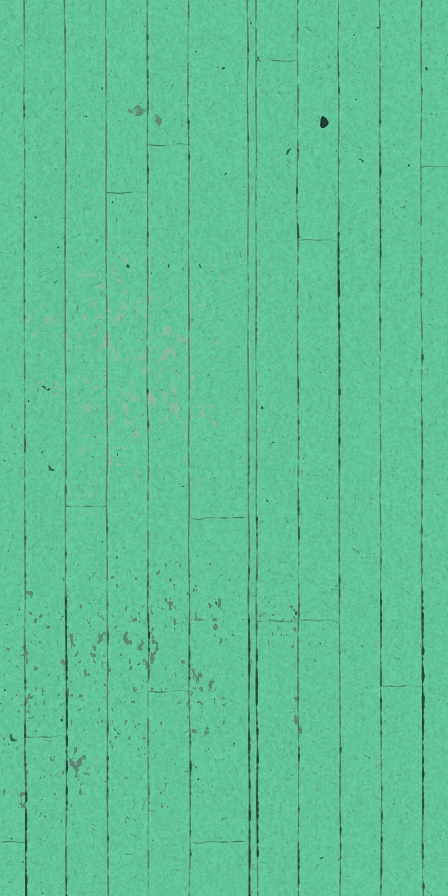
Write a Shadertoy shader that draws this texture.

```glsl
// Weathered green painted boards: two runs of five narrow planks with a wider
// plank and a thin strip between them. Seams and butt joints are distance lines
// broken up by noise; chipped paint is thresholded fbm inside soft worn zones.

const vec3 PAINT     = vec3(0.380, 0.772, 0.598);
const vec3 SEAM_GREY = vec3(0.340, 0.490, 0.420);
const vec3 CRACK     = vec3(0.130, 0.230, 0.190);
const vec3 PALE_CHIP = vec3(0.570, 0.720, 0.650);
const vec3 BARE_WOOD = vec3(0.370, 0.490, 0.435);
const vec3 DUST      = vec3(0.360, 0.600, 0.490);

const int SEAMS = 11;

// Heights of the butt joints on each plank, -1 where there is none
const vec2 JOINTS[12] = vec2[12](
    vec2(0.12, -1.0), vec2(0.356, -1.0), vec2(0.87, -1.0), vec2(1.57, -1.0),
    vec2(1.677, 0.457), vec2(0.843, 0.12), vec2(-1.0), vec2(1.865, 0.614),
    vec2(1.463, 0.614), vec2(-1.0), vec2(0.469, -1.0), vec2(1.628, -1.0));

float hash(vec2 p) {
    vec3 q = fract(p.xyx * 0.1031);
    q += dot(q, q.yzx + 33.33);
    return fract((q.x + q.y) * q.z);
}

float noise(vec2 p) {
    vec2 i = floor(p), f = fract(p);
    f = f * f * (3.0 - 2.0 * f);
    return mix(mix(hash(i), hash(i + vec2(1, 0)), f.x),
               mix(hash(i + vec2(0, 1)), hash(i + vec2(1, 1)), f.x), f.y);
}

float fbm(vec2 p) {
    float sum = 0.0, amp = 0.54;
    for (int i = 0; i < 3; i++) {
        sum += amp * noise(p);
        p = p * 2.1 + 17.3;
        amp *= 0.5;
    }
    return sum;
}

// Soft elliptical zone
float zone(vec2 p, vec2 centre, vec2 radius) {
    vec2 d = (p - centre) / radius;
    return exp(-dot(d, d));
}

float line(float dist, float halfWidth, float blur) {
    return 1.0 - smoothstep(halfWidth - blur, halfWidth + blur, abs(dist));
}

// Left run, thin strip edge, right run
float seamX(int k) {
    return k < 5 ? 0.053 + 0.0917 * float(k)
         : k == 5 ? 0.553 : 0.571 + 0.0922 * float(k - 6);
}

// Sparse nicks, one candidate per cell
float specks(vec2 p, float cells, float density, float blur) {
    vec2 id = floor(p * cells);
    vec2 centre = 0.3 + 0.4 * vec2(hash(id + 3.1), hash(id + 8.7));
    float radius = mix(0.06, 0.2, hash(id + 5.3));
    float d = length(fract(p * cells) - centre);
    return step(hash(id), density) * line(d, radius, blur * cells);
}

// Flaked paint: wear lowers the threshold
float chips(vec2 p, vec2 scale, float wear, float blur) {
    float level = mix(0.82, 0.52, clamp(wear, 0.0, 1.0));
    return smoothstep(level, level + 0.05 + blur * 8.0, fbm(p * scale));
}

void mainImage(out vec4 fragColor, in vec2 fragCoord) {
    vec2 p = fragCoord / iResolution.x;
    float blur = 0.6 / iResolution.x;

    // Seams: gather grey groove, dark crack, lit edge and the plank index
    float groove = 0.0, crack = 0.0, lit = 0.0;
    float open = zone(p, vec2(0.947, 0.46), vec2(0.03, 0.4))
               + 0.7 * zone(p, vec2(0.752, 1.26), vec2(0.03, 0.32))
               + 0.6 * zone(p, vec2(0.558, 0.42), vec2(0.03, 0.45))
               + 0.4 * zone(p, vec2(0.14, 0.45), vec2(0.16, 0.6));
    float litZone = zone(p, vec2(0.36, 1.25), vec2(0.28, 0.5));
    int plank = 0;
    for (int k = 0; k < SEAMS; k++) {
        float row = float(k) * 13.7 + 2.0;
        float worn = noise(vec2(row + 4.0, p.y * 7.0));
        float ragged = 0.6 * noise(vec2(row + 8.0, p.y * 55.0)) + 0.4 * noise(vec2(row + 6.0, p.y * 140.0));
        float x = seamX(k) + 0.004 * (1.0 - 0.5 * p.y)
                + 0.003 * (noise(vec2(row, p.y * 9.0)) - 0.5) + 0.002 * (ragged - 0.5);
        float d = p.x - x;
        float width = 0.0007 + 0.0018 * ragged + 0.0026 * open * (0.3 + 0.7 * worn) * ragged;
        float stroke = line(d, width, blur);
        float kept = smoothstep(0.15, 0.6, ragged + 0.35 * worn + 0.4 * open - 0.1);
        groove = max(groove, stroke * (0.35 + 0.6 * kept));
        float depth = smoothstep(0.5, 0.85, 0.4 * worn + 0.6 * ragged + 0.4 * open - 0.15 * litZone);
        crack = max(crack, stroke * depth);
        lit = max(lit, line(d - 0.004, 0.0012, blur) * smoothstep(0.3, 0.6, ragged));
        plank += int(step(x, p.x));
    }

    // Butt joints across the current plank
    vec2 joint = JOINTS[plank];
    float jointNoise = noise(vec2(p.x * 80.0, float(plank) * 5.0));
    float bend = 0.005 * (noise(vec2(p.x * 45.0, 4.0)) - 0.5);
    float butt = max(line(p.y - joint.x + bend, 0.0013, blur),
                     line(p.y - joint.y + bend, 0.0013, blur)) * (0.1 + 0.75 * jointNoise);

    // Paint with plank tint, brush streaks, fine grain and dust
    float grain = 0.058 * (noise(p * 230.0) - 0.5) + 0.02 * (noise(p * vec2(140.0, 70.0)) - 0.5);
    float tint = 0.008 * (hash(vec2(float(plank), 6.0)) - 0.5);
    vec3 color = PAINT + (grain + tint) * vec3(0.7, 1.1, 1.0);
    color = mix(color, DUST, 0.5 * chips(p + 2.0, vec2(150.0, 115.0), 0.4, blur));

    // Pale flakes in the middle left, bare wood lower down and at two scars
    float clump = 0.6 + 0.8 * noise(p * 11.0);
    float paleWear = 0.72 * zone(p, vec2(0.29, 1.18), vec2(0.27, 0.36));
    float bareWear = 0.6 * zone(p, vec2(0.36, 0.52), vec2(0.24, 0.27))
                   + 0.5 * zone(p, vec2(0.06, 0.42), vec2(0.12, 0.32))
                   + 0.7 * zone(p, vec2(0.175, 0.3), vec2(0.02, 0.045))
                   + 0.7 * zone(p, vec2(0.67, 0.37), vec2(0.018, 0.05))
                   + 0.45 * zone(p, vec2(0.65, 0.62), vec2(0.12, 0.05))
                   + 0.5 * zone(p, vec2(0.36, 0.46), vec2(0.07, 0.02));
    vec2 scarPos = p + 0.016 * (vec2(noise(p * 75.0), noise(p * 75.0 + 9.0)) - 0.5);
    float scar = max(line(length((scarPos - vec2(0.308, 1.753)) * vec2(0.6, 1.0)), 0.012, blur),
                     line(length(scarPos - vec2(0.352, 1.733)), 0.013, blur));
    color = mix(color, PALE_CHIP, 0.8 * chips(p, vec2(95.0, 75.0), paleWear * clump, blur));
    color = mix(color, BARE_WOOD, 0.85 * chips(p + 5.0, vec2(100.0, 65.0), bareWear * clump, blur));
    color = mix(color, BARE_WOOD, 0.8 * scar * smoothstep(0.2, 0.45, noise(p * 90.0)));

    // Nicks, a knot hole, then the joints and seams on top
    color = mix(color, SEAM_GREY, 0.6 * specks(scarPos, 85.0, 0.05, blur));
    color = mix(color, CRACK, 0.7 * specks(scarPos + 3.0, 55.0, 0.012, blur));
    color = mix(color, CRACK, line(length(scarPos - vec2(0.719, 1.727)), 0.0085, blur));
    color = mix(color, PALE_CHIP, 0.75 * lit * litZone);
    color = mix(color, SEAM_GREY, max(groove, butt));
    color = mix(color, CRACK, max(0.85 * crack, 0.45 * butt * jointNoise));

    fragColor = vec4(color, 1.0);
}
```
